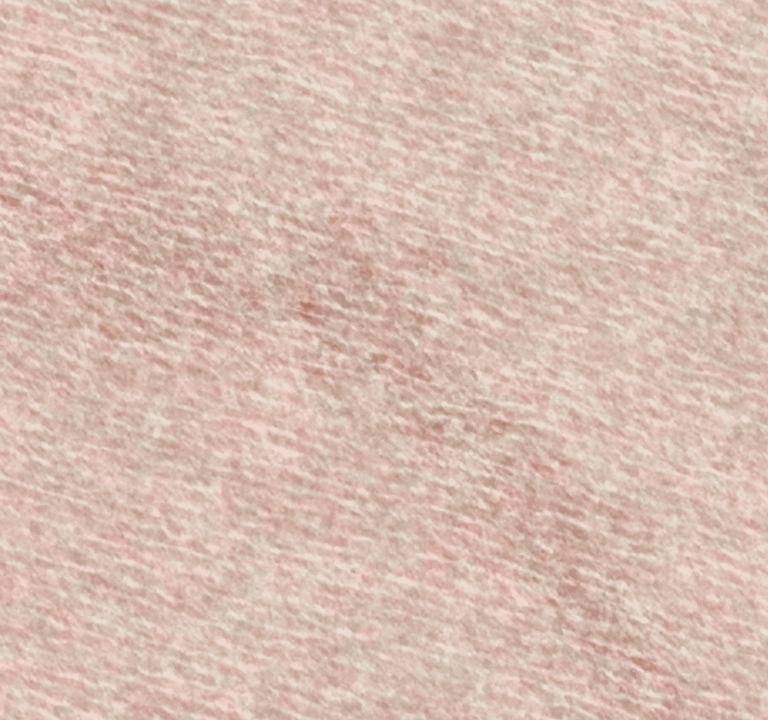
A Shadertoy shader for this texture:

```glsl
// Pale pink ribbed cloth: slanted thread ridges with a wavering phase,
// roughened by soft cellular noise at stitch and fibre scale, and shaded
// by a dim curved fold, wide blotches and a few brown flecks.

vec3 hash3(vec2 cell) {
    vec3 q = fract(vec3(cell.xyx) * vec3(0.1031, 0.1030, 0.0973));
    q += dot(q, q.yxz + 33.33);
    return fract((q.xxy + q.yzz) * q.zyx);
}

// Soft cellular noise in -1..1: random cell values blended by distance
float cells(vec2 p) {
    vec2 base = floor(p);
    float sum = 0.0, weight = 0.0;
    for (int y = -1; y <= 1; y++) {
        for (int x = -1; x <= 1; x++) {
            vec2 cell = base + vec2(x, y);
            vec3 rnd = hash3(cell + 200.0);
            vec2 d = cell + 0.15 + 0.7 * rnd.xy - p;
            float w = exp(-6.5 * dot(d, d));
            sum += w * (2.0 * rnd.z - 1.0);
            weight += w;
        }
    }
    return sum / weight;
}

// Rib profile with zero mean: narrow bright crest, broad groove
float rib(float phase) {
    float a = 6.28318 * phase;
    return sin(a) - 0.35 * cos(2.0 * a);
}

void mainImage(out vec4 fragColor, in vec2 fragCoord) {
    vec2 p = fragCoord / iResolution.y;

    // Thread coordinates: u runs along the ribs, v across them
    float u = p.x * cos(0.3) - p.y * sin(0.3);
    float v = p.x * sin(0.3) + p.y * cos(0.3);
    v += 0.006 * sin(5.0 * u + 3.0 * v) + 0.002 * sin(19.0 * u - 11.0 * v);

    // Ribs that waver and break up along their length
    float waver = 0.2 * cells(vec2(u * 14.0, v * 24.0))
                + 0.17 * cells(vec2(u * 42.0, v * 48.0) + 17.0);
    float phase = v * 47.0 + waver;
    float strength = 0.75 + 0.5 * cells(vec2(u * 24.0, phase) + 31.0);
    float ridges = strength * rib(phase);

    // Stitches and slanted fuzzy fibres
    float stitch = cells(vec2(u * 55.0, v * 98.0 + u * 14.0) + 53.0);
    float fibre = cells(vec2(u * 105.0, v * 175.0 + u * 75.0) + 71.0);
    float fuzz = cells(p * 215.0 + 5.0);

    // Dim fold curving from the left edge down to the lower right
    float foldLine = 0.72 - 0.25 * p.x - 0.6 * p.x * p.x * p.x;
    float offset = (p.y - foldLine + 0.04 * sin(9.0 * p.x)) / 0.14;
    float fold = exp(-offset * offset);
    float blotch = cells(p * vec2(5.0, 6.0) + 11.0);
    float patches = cells(vec2(u * 11.0, v * 20.0) + 23.0);

    // Threads look crisper near the fold, softer towards the corners
    float crisp = 0.88 + 0.3 * fold;
    float tone = crisp * (0.95 * ridges + 1.15 * stitch + 1.15 * fibre + 0.8 * fuzz)
               - 0.95 * (fold - 0.25) + 0.35 * blotch + 0.45 * patches;
    tone = clamp(tone, -3.2, 2.2);

    vec3 cloth = vec3(0.846, 0.742, 0.696) + tone * vec3(0.038, 0.051, 0.053);

    // Rosy tint in the grooves, greyer beige to the upper right
    float rosy = 0.5 * blotch + 1.2 * cells(vec2(u * 30.0, v * 52.0) + 91.0)
               - 0.5 * (p.x + p.y - 1.0) - 0.3 * ridges;
    cloth += rosy * vec3(0.010, -0.014, -0.008);

    // Rare brown flecks, mostly inside the fold
    float fleck = smoothstep(0.72, 0.95, cells(vec2(u * 27.0, v * 52.0) + 131.0));
    cloth -= fleck * (0.15 + 0.85 * fold) * vec3(0.06, 0.11, 0.13);

    fragColor = vec4(clamp(cloth, 0.0, 1.0), 1.0);
}
```
